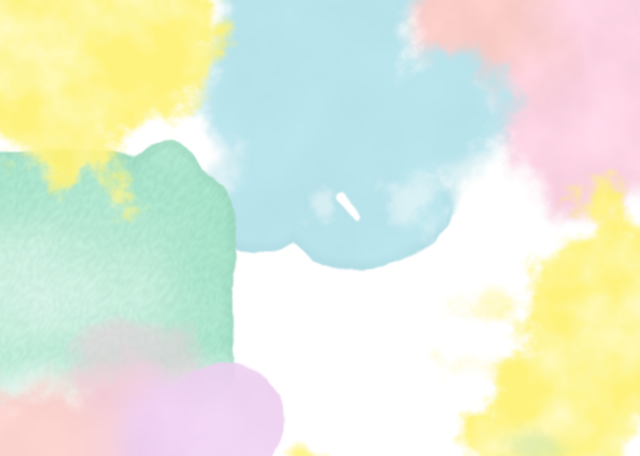
Reproduce this background procedurally as a Shadertoy shader.

```glsl
#define ASPECT 1.407
#define BLEND 0.04
#define FEATHER 0.05
#define CRISP 0.004
#define RAGGED 0.09
#define BLUE vec3(0.73, 0.895, 0.925)
#define GREEN vec3(0.65, 0.89, 0.79)
#define YELLOW vec3(0.995, 0.95, 0.47)
#define ROSE vec3(0.985, 0.83, 0.89)
#define SALMON vec3(0.985, 0.81, 0.79)
#define LILAC vec3(0.94, 0.82, 0.95)

vec2 hashGradient(vec2 cell) {
    vec3 h = fract(cell.xyx * vec3(0.1031, 0.1030, 0.0973));
    h += dot(h, h.yzx + 33.33);
    float angle = 6.2832 * fract((h.x + h.y) * h.z);
    return vec2(cos(angle), sin(angle));
}

float gradientNoise(vec2 p) {
    vec2 i = floor(p), f = p - i;
    vec2 u = f * f * f * (f * (f * 6.0 - 15.0) + 10.0);
    vec2 e = vec2(1.0, 0.0);
    float low = mix(dot(hashGradient(i), f), dot(hashGradient(i + e), f - e), u.x);
    float high = mix(dot(hashGradient(i + e.yx), f - e.yx), dot(hashGradient(i + 1.0), f - 1.0), u.x);
    return mix(low, high, u.y);
}

float fbm(vec2 p) {
    float sum = 0.0, amplitude = 0.6;
    for (int i = 0; i < 5; i++) {
        sum += amplitude * gradientNoise(p);
        p = mat2(1.6, 1.2, -1.2, 1.6) * p + 7.3;
        amplitude *= 0.5;
    }
    return sum;
}

float smoothUnion(float a, float b) {
    float h = max(BLEND - abs(a - b), 0.0) / BLEND;
    return min(a, b) - 0.25 * h * h * BLEND;
}

float disc(vec2 p, float x, float y, float r) {
    return length(p - vec2(x, y)) - r;
}

float roundBox(vec2 p, vec2 halfSize, float r) {
    vec2 q = abs(p) - halfSize + r;
    return length(max(q, 0.0)) + min(max(q.x, q.y), 0.0) - r;
}

// Coverage of a shape whose edge fades over the given width
float cover(float d, float width) {
    width = max(width, 1.0 / iResolution.y);
    return 1.0 - smoothstep(-width, width, d);
}

void mainImage(out vec4 fragColor, in vec2 fragCoord) {
    vec2 p = fragCoord / iResolution.xy * vec2(ASPECT, 1.0);
    float cloud = fbm(p * 5.0 + 3.0);
    float ragged = fbm(p * 11.0 + 17.0);
    float detail = fbm(p * 30.0);
    float rough = RAGGED * (ragged + 0.3 * detail);
    vec3 color = vec3(1.0);

    // Rose and salmon, upper right
    float d = smoothUnion(disc(p, 1.10, 1.0, 0.21), disc(p, 1.32, 0.82, 0.25));
    d = smoothUnion(d, disc(p, 1.28, 0.615, 0.095));
    d = smoothUnion(d, disc(p, 1.40, 1.0, 0.30));
    float warm = smoothstep(0.30, 0.05, length(p - vec2(1.03, 0.97)) + 0.15 * cloud);
    vec3 blush = mix(ROSE, SALMON, warm) + 0.05 * cloud + 0.03 * ragged;
    color = mix(color, blush, cover(d + rough * 0.7, FEATHER * 0.8));

    // Blue cloud: crisp below, feathered above
    d = min(disc(p, 0.68, 0.80, 0.235), disc(p, 0.79, 0.606, 0.20));
    d = smoothUnion(d, disc(p, 0.70, 1.0, 0.21));
    d = smoothUnion(d, disc(p, 0.97, 0.745, 0.14));
    d = smoothUnion(d, disc(p, 1.11, 0.79, 0.025));
    d = smoothUnion(d, disc(p, 0.90, 0.57, 0.10));
    d = min(d, disc(p, 0.571, 0.57, 0.125));
    float wet = smoothstep(0.50, 0.68, p.y);
    float blueEdge = d + rough * mix(0.14, 0.8, wet);
    float blue = cover(blueEdge, mix(CRISP, FEATHER * 0.7, wet));
    float pale = 0.55 * cover(disc(p, 0.92, 0.56, 0.05) + rough, 0.03);
    pale += 0.5 * cover(disc(p, 0.71, 0.56, 0.03) + rough, 0.025);
    pale += 0.6 * cover(disc(p, 1.04, 0.60, 0.06) + rough, 0.04);
    pale += 0.6 * cover(disc(p, 0.46, 0.62, 0.06) + rough, 0.04);
    vec3 blueTone = BLUE + 0.03 * cloud - 0.025 * smoothstep(-0.03, 0.0, blueEdge) * (1.0 - wet);
    color = mix(color, blueTone, blue * (1.0 - 0.8 * clamp(pale, 0.0, 1.0)));
    vec2 along = vec2(0.035, -0.043), q = p - vec2(0.75, 0.566);
    float t = clamp(dot(q, along) / dot(along, along), 0.0, 1.0);
    color = mix(color, vec3(1.0), cover(length(q - along * t) - 0.013 + 0.006 * t + 0.1 * rough, CRISP));

    // Green field with slanted paper grain
    d = roundBox(p - vec2(0.10, 0.36), vec2(0.415, 0.25), 0.08);
    d = smoothUnion(d, roundBox(p - vec2(0.10, 0.50), vec2(0.20, 0.17), 0.05));
    d = smoothUnion(d, disc(p, 0.366, 0.612, 0.078));
    d += rough * 0.16;
    float lowFade = smoothstep(0.06, 0.24, p.y + 0.1 * cloud);
    float grain = gradientNoise(mat2(0.87, 0.5, -0.5, 0.87) * p * vec2(95.0, 60.0) + 2.0 * ragged);
    float light = 0.65 * exp(-dot((p - vec2(0.05, 0.36)) * vec2(3.2, 6.0), (p - vec2(0.05, 0.36)) * vec2(3.2, 6.0)));
    vec3 greenTone = mix(GREEN, vec3(0.90, 0.97, 0.94), clamp(light + 0.35 * cloud, 0.0, 1.0));
    greenTone += 0.035 * grain - 0.035 * smoothstep(-0.03, 0.0, d);
    color = mix(color, greenTone, cover(d, CRISP) * 0.96 * lowFade);

    // Salmon, mauve haze and lilac, lower left
    d = smoothUnion(disc(p, 0.09, 0.0, 0.16), disc(p, 0.27, 0.05, 0.14));
    color = mix(color, mix(SALMON, LILAC, smoothstep(0.1, 0.45, p.x)) + 0.04 * cloud, 0.9 * cover(d + rough, FEATHER));
    d = smoothUnion(disc(p, 0.27, 0.20, 0.11), disc(p, 0.38, 0.19, 0.08));
    color = mix(color, ROSE * 0.96, 0.5 * cover(d + rough * 0.6, 0.025));
    d = smoothUnion(disc(p, 0.495, 0.075, 0.13), disc(p, 0.40, 0.04, 0.13)) + rough * 0.16;
    color = mix(color, LILAC + 0.04 * cloud, 0.88 * cover(d, mix(FEATHER, CRISP, smoothstep(0.30, 0.46, p.x))));

    // Yellow, upper left
    d = smoothUnion(disc(p, 0.11, 0.93, 0.28), disc(p, 0.31, 0.89, 0.155));
    d = smoothUnion(d, disc(p, 0.165, 0.725, 0.115));
    d = smoothUnion(d, disc(p, 0.37, 0.95, 0.11));
    d = smoothUnion(d, disc(p, 0.265, 0.575, 0.03));
    vec3 yellowTone = mix(YELLOW, vec3(1.0, 0.985, 0.78), clamp(0.3 + 1.4 * cloud + 0.7 * ragged, 0.0, 1.0));
    color = mix(color, yellowTone, 0.95 * cover(d + rough * 1.2, FEATHER * 0.6));

    // Yellow, lower right, with wisps to its left
    d = smoothUnion(disc(p, 1.355, 0.32, 0.19), disc(p, 1.264, 0.14, 0.17));
    d = smoothUnion(d, disc(p, 1.135, 0.04, 0.10));
    d = smoothUnion(d, disc(p, 1.328, 0.55, 0.04));
    d = min(d, disc(p, 0.67, -0.01, 0.035));
    color = mix(color, yellowTone, 0.95 * cover(d + rough * 1.1, FEATHER * 0.6));
    for (int i = 0; i < 2; i++) {
        vec2 wisp = (p - vec2(1.10 - 0.03 * float(i), 0.34 - 0.145 * float(i))) * vec2(0.5, 1.0);
        color = mix(color, yellowTone, 0.4 * cover(length(wisp) - 0.02 + rough, 0.035));
    }
    d = length((p - vec2(1.17, 0.02)) * vec2(0.6, 1.0)) - 0.035 + rough * 0.5;
    color = mix(color, vec3(0.85, 0.92, 0.69), 0.7 * cover(d, 0.02));

    fragColor = vec4(clamp(color, 0.0, 1.0), 1.0);
}
```
